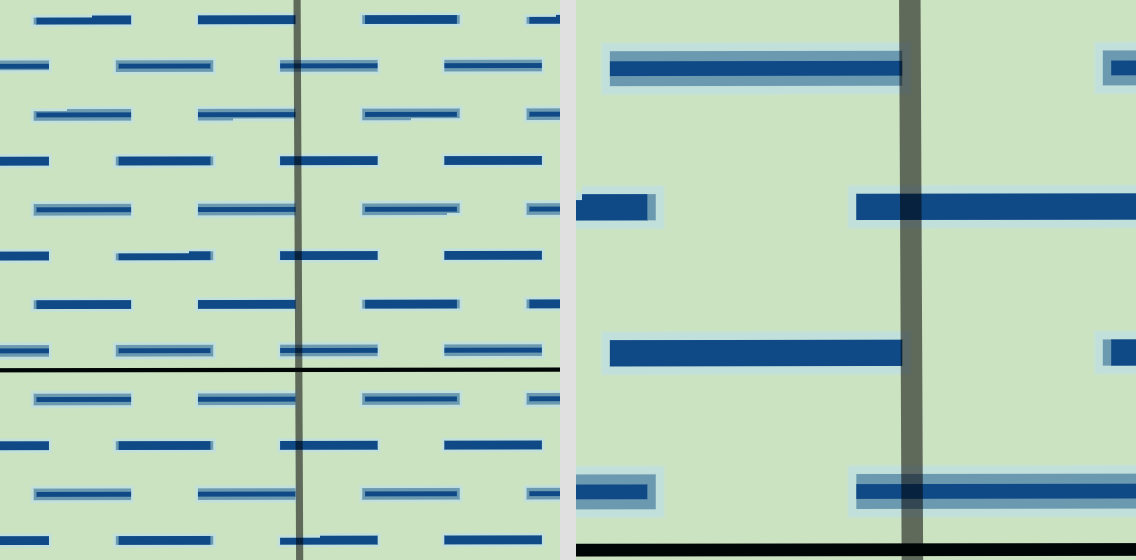
Left, the full canvas; right, a detail of the centre.
Write a Shadertoy shader that draws this pattern.

```glsl
// Staggered blue dashes in twelve rows on pale green paper, crossed by a grey
// translucent vertical rule and a black horizontal one. Each dash is a folded
// box distance layered as halo, fringe and core, with small nicks from a hash.

const vec3 PAPER  = vec3(0.80, 0.89, 0.76);
const vec3 HALO   = vec3(0.76, 0.88, 0.86);
const vec3 FRINGE = vec3(0.42, 0.60, 0.69);
const vec3 INK    = vec3(0.06, 0.29, 0.53);
const vec3 BLACK  = vec3(0.00, 0.02, 0.02);

const vec2 FIRST_DASH = vec2(0.1471, 0.0352); // centre, measured from top left
const vec2 PITCH      = vec2(0.2934, 0.0847);
const float HALF_LENGTH = 0.0870;
const float ROW_SHIFT   = 0.0022;  // odd rows sit slightly high
const float TILT        = 0.0015;
const float END_FADE    = 0.0050;
const float HALO_WIDTH  = 0.0050;
const float NICK_DEPTH  = 0.0035;

float hash(vec2 p) {
    return fract(sin(dot(p, vec2(127.1, 311.7))) * 43758.5);
}

// Antialiased coverage of a signed distance
float cover(float d, float blur) {
    return clamp(0.5 - d / blur, 0.0, 1.0);
}

// Rectangle given by its low and high corners
float boxDistance(vec2 p, vec2 low, vec2 high) {
    vec2 d = max(low - p, p - high);
    return max(d.x, d.y);
}

// Rows with an odd bit count, in a cycle of six, have blurred edges
float softRow(float row) {
    int m = int(mod(row, 6.0));
    return float((m ^ (m >> 1) ^ (m >> 2)) & 1);
}

// Which ends of a dash fade, by its half-column index: x left, y right
vec2 softEnds(float index) {
    float both = float(mod(index, 3.0) == 1.0);
    float leftOnly = float(mod(index, 6.0) == 0.0);
    return vec2(max(both, leftOnly), both);
}

// Depth removed from the top left (x) or bottom right (y) of some dashes
vec2 nick(float x, vec2 id) {
    float kind = hash(id);
    float cut = (hash(id + 17.0) * 1.6 - 0.8) * HALF_LENGTH;
    return NICK_DEPTH * vec2(kind < 0.12 && x < cut, kind > 0.90 && x > cut);
}

vec3 drawDashes(vec3 base, vec2 p, float aa) {
    // Fold into the staggered grid
    p.y += TILT * (p.x - 0.5);
    float row = round((p.y - FIRST_DASH.y) / PITCH.y);
    float odd = mod(row, 2.0);
    float column = round((p.x - FIRST_DASH.x) / PITCH.x - 0.5 * odd);
    float index = 2.0 * column + odd;
    vec2 q = p - FIRST_DASH - PITCH * vec2(0.5 * index, row);
    q.y += ROW_SHIFT * odd;

    // Outline and core
    float soft = softRow(row);
    float outer = mix(0.0078, 0.0104, soft);
    float inner = mix(0.0078, 0.0044, soft);
    vec2 worn = nick(q.x, vec2(index, row));
    vec2 low  = vec2(-HALF_LENGTH, worn.x - outer);
    vec2 high = vec2( HALF_LENGTH, outer - worn.y);
    vec2 fade = END_FADE * softEnds(index);
    vec2 coreLow  = vec2(low.x + fade.x, max(low.y, -inner));
    vec2 coreHigh = vec2(high.x - fade.y, min(high.y, inner));

    // Layers, outside in
    float edge = boxDistance(q, low, high);
    float core = boxDistance(q, coreLow, coreHigh);
    base = mix(base, HALO, cover(edge - HALO_WIDTH, max(aa, 0.002)));
    base = mix(base, FRINGE, cover(edge, aa));
    return mix(base, INK, cover(core, aa));
}

// Straight rule through a point on the axis, leaning by a slope
float ruleDistance(float across, float along, float start, float slope, float halfWidth) {
    return abs(across - start - slope * along) - halfWidth;
}

void mainImage(out vec4 fragColor, in vec2 fragCoord) {
    float aa = 1.0 / iResolution.y;
    vec2 p = fragCoord * aa;
    p.y = 1.0 - p.y;

    vec3 color = drawDashes(PAPER, p, aa);

    // Translucent vertical rule, then the opaque horizontal one
    float vertical = ruleDistance(p.x, p.y, 0.5305, 0.0046, 0.0064);
    color *= mix(1.0, 0.465, cover(vertical, aa));
    float horizontal = ruleDistance(p.y, p.x, 0.6612, -0.0012, 0.0038);
    color = mix(color, BLACK, cover(horizontal, aa));

    fragColor = vec4(color, 1.0);
}
```
